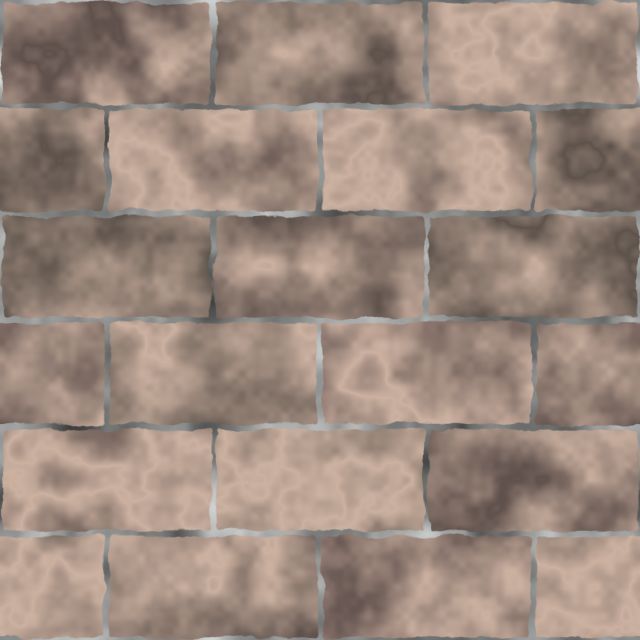
Give the GLSL for this texture, as a Shadertoy shader.

```glsl
// Weathered stone blocks in running bond, with ragged edges and grey mortar.
// Each block gets its own tone and cloudy fractal noise; tones past either
// end of the colour ramp fold back, which leaves thin veins.

#define GRID vec2(3.0, 6.0)    // blocks across and down
#define JOINT 0.0085           // mortar width
#define CORNER 0.004           // corner radius of a block
#define MEANDER 0.005          // drift of the joints
#define ROUGHNESS 0.0065       // raggedness of block edges
#define CLOUD_FREQ 11.0        // size of the stains
#define CLOUD_CONTRAST 1.9
#define TONE_MEAN 0.60
#define TONE_SPREAD 0.62       // variation between blocks

const vec3 STONE_DARK   = vec3(0.375, 0.310, 0.298);
const vec3 STONE_UMBER  = vec3(0.365, 0.325, 0.295);
const vec3 STONE_LIGHT  = vec3(0.800, 0.695, 0.630);
const vec3 MORTAR_DARK  = vec3(0.200, 0.205, 0.200);
const vec3 MORTAR_LIGHT = vec3(0.820, 0.830, 0.830);

float hash(vec3 p) {
    p = fract(p * 0.1031);
    p += dot(p, p.zyx + 31.32);
    return fract((p.x + p.y) * p.z);
}

// Value noise whose lattice repeats after the given period
float noise(vec2 p, float period, float seed) {
    vec2 cell = floor(p);
    vec2 f = fract(p);
    f = f * f * (3.0 - 2.0 * f);
    vec2 a = mod(cell, period);
    vec2 b = mod(cell + 1.0, period);
    return mix(mix(hash(vec3(a, seed)), hash(vec3(b.x, a.y, seed)), f.x),
               mix(hash(vec3(a.x, b.y, seed)), hash(vec3(b, seed)), f.x), f.y);
}

// Four octaves of noise, normalised to 0..1
float fbm(vec2 p, float period, float seed) {
    float sum = 0.0, total = 0.0, weight = 1.0;
    for (int i = 0; i < 4; i++) {
        sum += weight * noise(p, period, seed + float(i) * 37.0);
        total += weight;
        weight *= 0.55;
        p *= 2.0;
        period *= 2.0;
    }
    return sum / total;
}

// Signed distance to a rounded box, negative inside
float roundedBox(vec2 p, vec2 halfSize, float radius) {
    vec2 q = abs(p) - halfSize + radius;
    return length(max(q, 0.0)) + min(max(q.x, q.y), 0.0) - radius;
}

vec3 stoneColor(vec2 p, float seed) {
    float tone = TONE_MEAN + TONE_SPREAD * (hash(vec3(seed, 5.0, 2.0)) - 0.5);
    tone += CLOUD_CONTRAST * (fbm(p * CLOUD_FREQ + 50.0, 4096.0, seed) - 0.5);
    // Fold both ends of the ramp to form veins
    tone = 1.0 - abs(1.0 - abs(tone));
    vec3 dark = mix(STONE_DARK, STONE_UMBER, hash(vec3(seed, 9.0, 4.0)));
    return mix(dark, STONE_LIGHT, tone);
}

vec3 mortarColor(vec2 uv) {
    float tone = 0.55 + 1.5 * (fbm(uv * 9.0, 9.0, 71.0) - 0.5);
    return mix(MORTAR_DARK, MORTAR_LIGHT, clamp(tone, 0.0, 1.0));
}

void mainImage(out vec4 fragColor, in vec2 fragCoord) {
    vec2 uv = fragCoord / iResolution.xy;
    float pixel = 1.0 / min(iResolution.x, iResolution.y);

    // Bend the joints slightly, keeping the canvas seamless
    vec2 drift = vec2(noise(uv * 24.0, 24.0, 11.0), noise(uv * 24.0, 24.0, 23.0));
    vec2 grid = (uv + MEANDER * (drift - 0.5)) * GRID;

    // Running bond: every other row moves by half a block
    float row = floor(grid.y);
    grid.x += 0.5 * mod(row + 1.0, 2.0);
    vec2 id = mod(floor(grid), GRID);
    vec2 local = (fract(grid) - 0.5) / GRID;
    float seed = id.x + GRID.x * id.y + 10.0;

    // Chipped block outline
    float chips = fbm(local * 42.0 + 50.0, 4096.0, seed + 300.0) - 0.5;
    float edge = roundedBox(local, 0.5 / GRID - 0.5 * JOINT, CORNER);
    edge += ROUGHNESS * 1.6 * chips;
    float stone = 1.0 - smoothstep(-pixel, pixel, edge);

    fragColor = vec4(mix(mortarColor(uv), stoneColor(local, seed), stone), 1.0);
}
```
